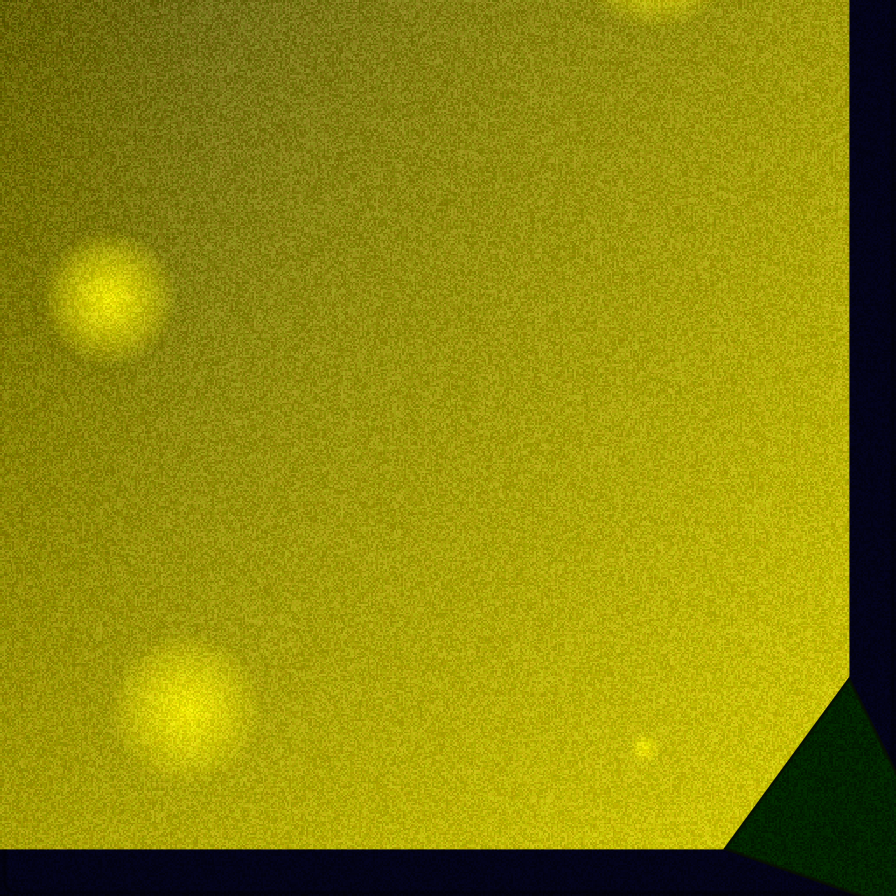
Give the GLSL for this background, as a three.js fragment shader.

```glsl
#define PANEL_EDGE vec2(0.948, 0.052)
#define FOLD_LEFT vec2(0.807, 0.052)
#define FOLD_TOP vec2(0.948, 0.245)
#define FOLD_RIGHT vec2(1.0, 0.141)
#define FOLD_BASE vec2(0.957, 0.0)
#define GRAIN_CELLS 512.0
#define GRAIN_AMOUNT 0.17
#define GLOW_COLOR vec3(0.92, 0.89, 0.0)
#define NAVY vec3(0.012, 0.012, 0.09)
#define GREEN vec3(0.008, 0.13, 0.0)
#define SOFT 0.0008

varying vec2 vUv;

float hash(vec2 p) {
  vec3 q = fract(p.xyx * vec3(0.1031, 0.103, 0.0973));
  q += dot(q, q.yzx + 33.33);
  return fract((q.x + q.y) * q.z);
}

// Signed distance to the line a-b, positive on its left
float lineSide(vec2 p, vec2 a, vec2 b) {
  vec2 dir = normalize(b - a);
  vec2 rel = p - a;
  return dir.x * rel.y - dir.y * rel.x;
}

float roundedBox(vec2 p, vec2 halfSize, float radius) {
  vec2 q = abs(p) - halfSize + radius;
  return length(max(q, 0.0)) + min(max(q.x, q.y), 0.0) - radius;
}

float coverage(float d) {
  return smoothstep(-SOFT, SOFT, d);
}

// Olive to yellow gradient between the four corners
vec3 panelColor(vec2 p) {
  float top = mix(0.39, 0.64, p.x);
  float bottom = mix(0.66, 0.84, p.x);
  float level = mix(bottom, top, p.y);
  float haze = 0.11 * smoothstep(0.0, 0.28, p.x) * (1.0 - 0.75 * p.x) * p.y;
  return vec3(level, level * 0.96, haze);
}

// Soft round lights: centre and radius
vec3 addGlows(vec3 color, vec2 p) {
  vec3 glows[4];
  glows[0] = vec3(0.122, 0.667, 0.076);
  glows[1] = vec3(0.208, 0.208, 0.086);
  glows[2] = vec3(0.720, 0.165, 0.017);
  glows[3] = vec3(0.732, 1.057, 0.092);
  for (int i = 0; i < 4; i++) {
    float falloff = max(0.0, 1.0 - distance(p, glows[i].xy) / glows[i].z);
    color = mix(color, GLOW_COLOR, min(1.0, falloff * (1.35 - 0.35 * falloff)));
  }
  return color;
}

// Navy border with a thin dark bevel
vec3 frameColor(vec2 p) {
  float bevel = roundedBox(p - vec2(0.501, 0.602), vec2(0.495, 0.598), 0.012);
  float rim = 1.0 - smoothstep(0.0, 0.004, abs(bevel));
  return NAVY * (1.0 - 0.45 * rim) * (1.0 - 0.2 * coverage(bevel));
}

void main() {
  vec2 p = vUv;
  vec2 cell = floor(p * GRAIN_CELLS);
  float grain = hash(cell) - 0.5;
  float tint = hash(cell + 71.7) - 0.5;

  // Lit panel with fine grain
  vec3 panel = addGlows(panelColor(p), p);
  panel += GRAIN_AMOUNT * (grain + vec3(0.25, -0.2, 0.15) * tint);

  // Border
  vec3 frame = frameColor(p) * (1.0 + 0.7 * grain);
  float inPanel = coverage(min(PANEL_EDGE.x - p.x, p.y - PANEL_EDGE.y));
  vec3 color = mix(frame, panel, inPanel);

  // Green corner fold with a dark outline
  float fold = min(lineSide(p, FOLD_LEFT, FOLD_BASE),
    min(lineSide(p, FOLD_RIGHT, FOLD_TOP), lineSide(p, FOLD_TOP, FOLD_LEFT)));
  float outline = 1.0 - smoothstep(0.001, 0.005, fold);
  vec3 green = GREEN * (1.0 + 0.7 * grain);
  green = mix(green, vec3(0.035, 0.035, 0.01), 0.8 * outline);
  color = mix(color, green, coverage(fold));

  gl_FragColor = vec4(clamp(color, 0.0, 1.0), 1.0);
}
```
